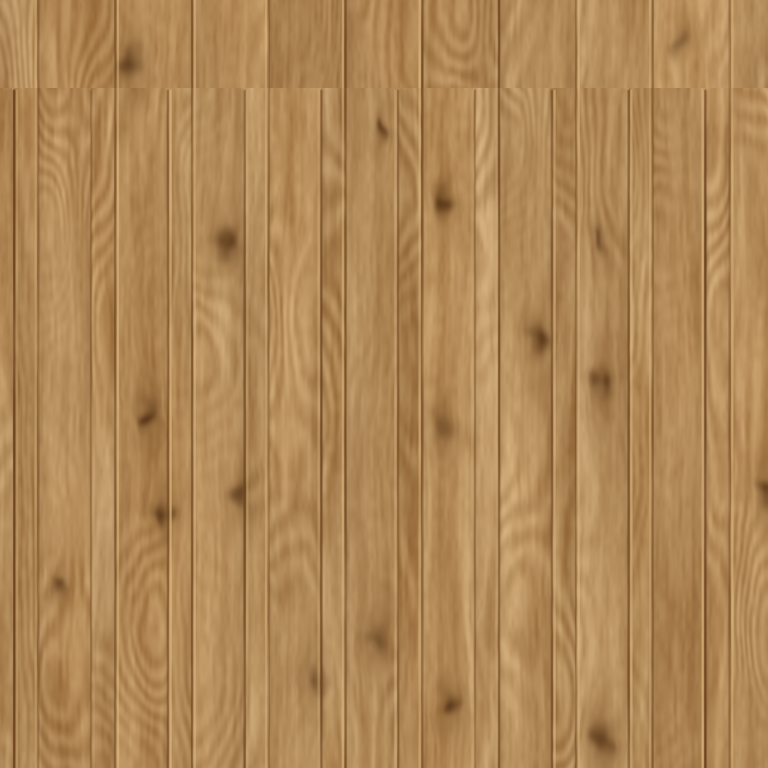
This texture is drawn by a three.js fragment shader. Its source:

```glsl
// Vertical oak boards with split strips, wavy grain, scattered knots and an end joint.
varying vec2 vUv;

const float BOARDS = 10.0;        // boards across
const float BOARD_START = 0.05;   // first board seam
const float STRIP_AT = 0.685;     // where a strip splits off, as part of a board
const float JOINT_Y = 0.885;      // strips exist only below this height
const float SEAM_WIDTH = 0.0024;
const float KNOT_ROWS = 5.0;
const float KNOT_CHANCE = 0.36;
const float KNOT_RADIUS = 0.0125;
const vec3 DARK_OAK = vec3(0.55, 0.37, 0.18);
const vec3 LIGHT_OAK = vec3(0.80, 0.65, 0.45);
const vec3 KNOT_BROWN = vec3(0.31, 0.18, 0.07);
const vec3 SEAM_BROWN = vec3(0.42, 0.25, 0.10);
const vec3 EDGE_LIGHT = vec3(0.88, 0.73, 0.50);

float hash(vec2 p) {
  return fract(sin(dot(p, vec2(127.1, 311.7))) * 43758.545);
}

float noise(vec2 p) {
  vec2 i = floor(p);
  vec2 f = fract(p);
  f = f * f * (3.0 - 2.0 * f);
  float low = mix(hash(i), hash(i + vec2(1.0, 0.0)), f.x);
  float high = mix(hash(i + vec2(0.0, 1.0)), hash(i + vec2(1.0, 1.0)), f.x);
  return mix(low, high, f.y);
}

// Groove (x), bright bevel (y) and soft shade (z) of a repeated seam.
vec3 seam(vec2 p, float start, float seed) {
  float s = (p.x - start) * BOARDS;
  float index = floor(s + 0.5);
  float d = (s - index) / BOARDS;
  float side = hash(vec2(index, seed + 3.0)) < 0.5 ? -1.0 : 1.0;
  float wear = 0.65 + 0.5 * noise(vec2(index * 7.0 + seed, p.y * 9.0));
  float groove = 1.0 - smoothstep(0.2 * SEAM_WIDTH, SEAM_WIDTH, abs(d));
  float bevel = 1.0 - smoothstep(0.2 * SEAM_WIDTH, SEAM_WIDTH, abs(d - side * 1.5 * SEAM_WIDTH));
  float depth = mix(0.35, 0.9, hash(vec2(index, seed)));
  float shine = mix(0.15, 0.75, hash(vec2(index, seed + 9.0)));
  return vec3(groove * depth, bevel * shine, exp(-abs(d) / 0.005) * depth) * wear;
}

// Knot core (x), stain along the grain (y) and sideways grain bend (z).
vec3 knots(vec2 p, float board) {
  vec3 sum = vec3(0.0);
  float row = floor(p.y * KNOT_ROWS);
  vec2 ragged = vec2(noise(p * vec2(70.0, 45.0)), noise(p * 50.0 + 8.0)) - 0.5;
  for (int j = -1; j <= 1; j++) {
    vec2 cell = vec2(board, row + float(j));
    float exists = step(hash(cell + 21.3), KNOT_CHANCE);
    vec2 spot = vec2(0.2 + 0.55 * hash(cell + 4.7), 0.15 + 0.7 * hash(cell + 9.1));
    vec2 center = (cell + spot) / vec2(BOARDS, KNOT_ROWS) + vec2(BOARD_START, 0.0);
    float radius = KNOT_RADIUS * mix(0.65, 1.2, hash(cell + 2.9));
    vec2 d = (p - center + ragged * 0.016) / radius;
    float core = exp(-dot(d * vec2(1.1, 0.8), d * vec2(1.1, 0.8)));
    float stain = exp(-dot(d * vec2(0.6, 0.24), d * vec2(0.6, 0.24)));
    float strength = exists * mix(0.4, 1.0, hash(cell + 6.2));
    sum += strength * vec3(core, stain, -0.55 * stain * (p.x - center.x));
  }
  return sum;
}

void main() {
  vec2 p = vUv;

  // Board and strip layout
  float s = (p.x - BOARD_START) * BOARDS;
  float board = floor(s);
  float below = 1.0 - step(JOINT_Y, p.y);
  float strip = below * step(STRIP_AT, fract(s));
  vec2 id = vec2(board * 2.0 + strip, below);
  float shift = 17.0 * hash(id + 5.0);

  // Grain coordinates sway gently and flow around the knots
  vec3 knot = knots(p, board);
  vec2 g = vec2(p.x + knot.z, p.y + shift);
  g.x += 0.0025 * sin(g.y * 9.0) + 0.0012 * sin(g.y * 23.0 + 1.7);

  // Broad streaks and fine fibres
  float broad = noise(g * vec2(24.0, 3.5)) - 0.5;
  float streak = noise(g * vec2(85.0, 4.0)) - 0.5;
  float fibre = noise(g * vec2(230.0, 16.0)) - 0.5;
  float fleck = noise(g * vec2(260.0, 75.0)) - 0.5;

  // Wavy figure appears in patches, strongest on the strips
  float contour = noise(g * vec2(15.0, 5.0) + 31.0);
  float ripple = 0.6 * sin(g.y * 46.0 + 3.0 * sin(g.x * 70.0));
  float figure = sin(contour * 46.0 + g.x * 170.0 + ripple);
  float patchy = smoothstep(0.4, 0.75, noise(g * vec2(11.0, 4.5) + 57.0));
  float figureAmount = 0.03 + 0.11 * patchy + 0.04 * strip;

  float tone = 0.63 + 0.22 * (hash(id) - 0.5);
  tone += 0.38 * broad + 0.30 * streak + 0.26 * fibre + 0.14 * fleck;
  tone += figure * figureAmount;
  vec3 color = mix(DARK_OAK, LIGHT_OAK, tone);
  color += vec3(-0.012, 0.0, 0.02) * (noise(g * vec2(9.0, 3.0) + 80.0) - 0.4);

  // Knots
  color = mix(color, DARK_OAK * 0.9, min(0.5 * knot.y, 0.7));
  color = mix(color, KNOT_BROWN, min(0.8 * knot.x, 0.85));

  // Board seams, with strip seams below the joint
  vec3 boardSeam = seam(p, BOARD_START, 1.0);
  boardSeam *= mix(1.0, 0.85, below);
  float stripFade = 1.0 - smoothstep(JOINT_Y - 0.004, JOINT_Y, p.y);
  vec3 stripSeam = seam(p, BOARD_START + STRIP_AT / BOARDS, 40.0) * stripFade;
  vec3 seams = max(boardSeam, stripSeam);
  color *= 1.0 - 0.12 * seams.z;
  color = mix(color, EDGE_LIGHT, min(seams.y, 0.8));
  color = mix(color, SEAM_BROWN, min(seams.x, 0.9));

  gl_FragColor = vec4(color, 1.0);
}
```
